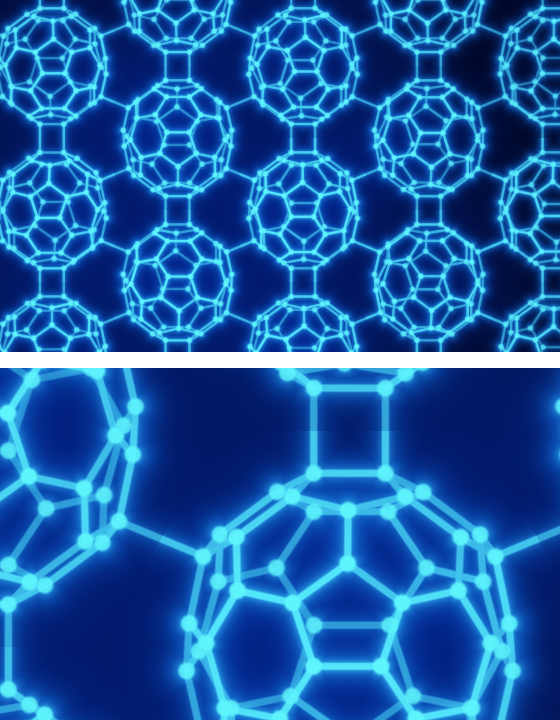
Top: the whole. Bottom: its middle third, enlarged.
A WebGL 1 fragment shader for this pattern:

```glsl
precision highp float;
// Glowing blue carbon cages, linked into a staggered hexagonal sheet.
uniform vec2 u_resolution;

#define PITCH vec2(0.714, 0.4095)   // repeat of two columns, and of one column down
#define ORIGIN vec2(0.1473, 0.4025) // centre of one cage
#define RADIUS 0.168
#define TILT 0.733                  // lays a bond flat along the top of each cage
#define ROD 0.0035
#define BALL 0.0083
#define HALO 0.0125
#define DEEP vec3(0.003, 0.03, 0.17)
#define NAVY vec3(0.008, 0.125, 0.51)
#define GLOW vec3(0.04, 0.36, 0.80)
#define SKY vec3(0.22, 0.75, 0.94)
#define CYAN vec3(0.37, 0.96, 0.99)

vec2 point; // position inside the current cage cell
float seed; // varies between cages
float soft; // edge smoothing
float rodLight, ballLight, haloLight, mist;

float hash(vec2 p) {
  return fract(sin(dot(p, vec2(41.3, 289.1))) * 4375.5);
}

// Rod between two points; z is depth, from -1 at the back to 1 in front.
void rod(vec2 p, vec3 a, vec3 b) {
  vec2 along = b.xy - a.xy;
  float t = clamp(dot(p - a.xy, along) / max(dot(along, along), 1e-6), 0.0, 1.0);
  float d = length(p - a.xy - along * t);
  float front = 0.5 + 0.5 * mix(a.z, b.z, t);
  float wear = 0.9 + 0.15 * sin(dot(a + b, vec3(37.0, 53.0, 3.0)) + seed * 30.0);
  float light = min(mix(0.62, 1.08, front) * wear, 1.0);
  rodLight = max(rodLight, light * (1.0 - smoothstep(ROD - soft, ROD + soft, d)));
  haloLight = max(haloLight, light * exp(-max(d - ROD, 0.0) / HALO));
  mist += light * exp(-d * d / (2.5 * HALO * HALO));
}

void ball(vec3 a) {
  float d = length(point - a.xy);
  float light = 0.9 + 0.1 * a.z;
  ballLight = max(ballLight, light * (1.0 - smoothstep(BALL - 2.0 * soft, BALL + soft, d)));
  haloLight = max(haloLight, light * exp(-max(d - BALL, 0.0) / HALO));
}

// Cyclic swap of axes, the cage's turn, mild perspective and flattened flanks.
vec3 place(vec3 v, int axis, mat3 turn) {
  if (axis == 1) v = v.zxy;
  if (axis == 2) v = v.yzx;
  v = turn * (v / 4.956);
  float flank = v.x * v.x;
  v.x *= 1.0 - 0.08 * flank * flank * flank;
  return vec3(v.xy * RADIUS * (1.0 - 0.06 * v.z), v.z);
}

// Truncated icosahedron: three base corners spread by axis swaps and signs.
void cage(mat3 turn) {
  for (int axis = 0; axis < 3; axis++) {
    for (int i = 0; i < 8; i++) {
      float f = float(i);
      vec3 side = 2.0 * vec3(mod(f, 2.0), mod(floor(f / 2.0), 2.0), floor(f / 4.0)) - 1.0;
      vec3 a = side * vec3(0.0, 1.0, 4.854);
      vec3 b = side * vec3(1.0, 3.618, 3.236);
      vec3 c = side * vec3(1.618, 2.0, 4.236);
      vec3 pa = place(a, axis, turn), pb = place(b, axis, turn), pc = place(c, axis, turn);
      rod(point, pa, place(a * vec3(1.0, -1.0, 1.0), axis, turn));
      rod(point, pb, place(b * vec3(-1.0, 1.0, 1.0), axis, turn));
      rod(point, pa, pc);
      rod(point, pb, pc);
      rod(point, pc, place(side * vec3(3.236, 1.0, 3.618), axis, turn));
      ball(pa); ball(pb); ball(pc);
    }
  }
}

// Half links out to the cell border; neighbours supply the other halves.
void links() {
  vec2 p = abs(point);
  rod(p, vec3(0.202, 0.980, 0.0) * RADIUS, vec3(0.202 * RADIUS, 0.5 * PITCH.y, 0.0));
  rod(p, vec3(0.83, 0.513, 0.0) * RADIUS, vec3(0.25 * PITCH, 0.0));
}

void main() {
  vec2 uv = gl_FragCoord.xy / u_resolution.y;
  soft = max(0.7 / u_resolution.y, 0.0012);

  // Nearest cage of the two interleaved columns.
  vec2 q = uv - ORIGIN;
  vec2 idA = floor(q / PITCH + 0.5), idB = floor(q / PITCH) + 0.5;
  vec2 pA = q - idA * PITCH, pB = q - idB * PITCH;
  bool odd = dot(pB, pB) < dot(pA, pA);
  point = odd ? pB * vec2(1.0, -1.0) : pA;
  seed = hash(odd ? idB : idA);

  float tilt = TILT + 0.06 * (seed - 0.5);
  float yaw = 0.12 * (fract(seed * 7.3) - 0.5);
  float ct = cos(tilt), st = sin(tilt), cy = cos(yaw), sy = sin(yaw);
  mat3 turn = mat3(cy, 0.0, -sy, 0.0, 1.0, 0.0, sy, 0.0, cy)
            * mat3(1.0, 0.0, 0.0, 0.0, ct, -st, 0.0, st, ct);
  rodLight = ballLight = haloLight = mist = 0.0;
  cage(turn);
  links();

  // Cloudy backdrop, darker towards the right and the top.
  vec2 away = uv - vec2(0.58, 0.36);
  float cloud = 0.07 * (sin(uv.x * 9.0 + 2.0 * sin(uv.y * 7.0)) + sin(uv.y * 13.0 - uv.x * 5.0));
  float lit = clamp(1.1 - 1.2 * dot(away, away) + cloud, 0.0, 1.0);
  float inside = 1.0 - smoothstep(0.6, 1.15, length(point) / RADIUS);
  vec3 color = mix(DEEP, NAVY, lit * (0.78 + 0.22 * inside));

  // Crowded rods raise a mist; then halo, rods and joints.
  float strength = mix(0.82, 1.0, lit);
  color = mix(color, GLOW, (1.0 - exp(-0.13 * mist)) * strength);
  color = mix(color, GLOW, 0.8 * haloLight * strength);
  color = mix(color, SKY, 0.6 * pow(haloLight, 3.0) * strength);
  color = mix(color, mix(SKY, CYAN, 0.7 * rodLight), rodLight * strength);
  color = mix(color, CYAN, ballLight * strength);
  gl_FragColor = vec4(color, 1.0);
}
```
